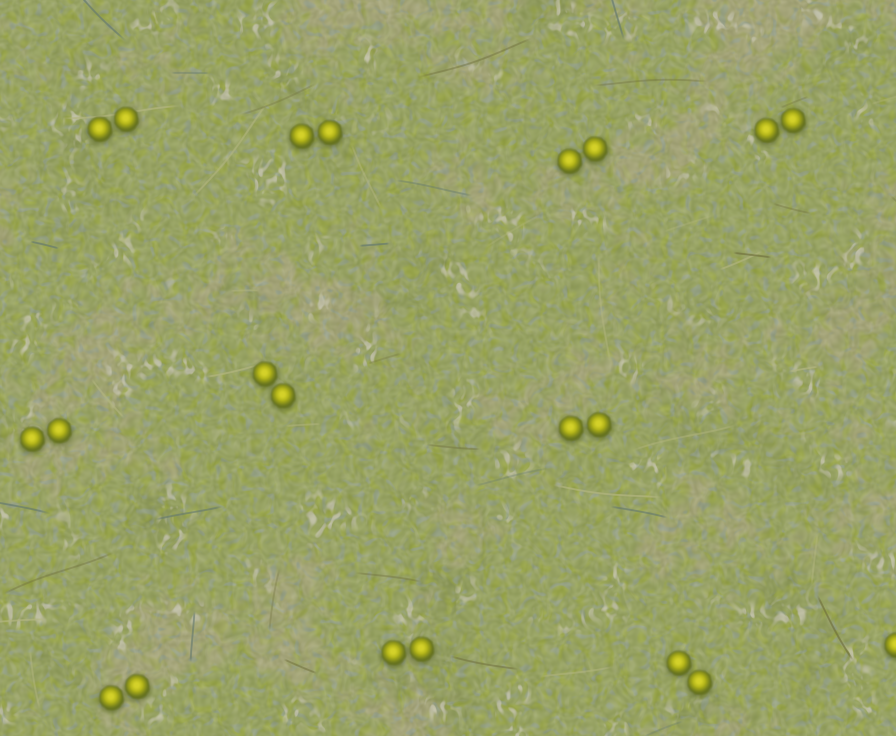
A WebGL 2 fragment shader for this texture:

```glsl
#version 300 es
precision highp float;
// Mossy meadow ground with flecks, thin straws and pairs of small yellow buds.

uniform vec2 u_resolution;
out vec4 fragColor;

vec2 hash2(vec2 p) {
    vec3 q = fract(p.xyx * vec3(0.1031, 0.1030, 0.0973));
    q += dot(q, q.yzx + 33.33);
    return fract((q.xx + q.yz) * q.zy);
}

float cornerSlope(vec2 cell, vec2 offset) {
    float angle = 6.2832 * hash2(cell + 200.0).x;
    return dot(vec2(cos(angle), sin(angle)), offset);
}

// Gradient noise, roughly -0.7 to 0.7
float noise(vec2 p) {
    vec2 i = floor(p), f = fract(p), e = vec2(1.0, 0.0);
    vec2 u = f * f * f * (f * (f * 6.0 - 15.0) + 10.0);
    float low = mix(cornerSlope(i, f), cornerSlope(i + e, f - e), u.x);
    float high = mix(cornerSlope(i + e.yx, f - e.yx), cornerSlope(i + 1.0, f - 1.0), u.x);
    return mix(low, high, u.y);
}

float fbm(vec2 p) {
    float sum = 0.0, gain = 1.0;
    for (int k = 0; k < 4; k++) {
        sum += gain * noise(p);
        p = mat2(1.6, 1.2, -1.2, 1.6) * p + 7.3;
        gain *= 0.55;
    }
    return sum;
}

vec3 ground(vec2 p) {
    vec2 warped = p + 0.008 * vec2(noise(p * 38.0), noise(p * 38.0 + 51.0));
    float broad = fbm(p * 4.5 + 3.0);
    float bare = smoothstep(0.0, 0.6, broad + 0.45 * noise(warped * 45.0));
    float shade = smoothstep(0.1, 0.75, fbm(p * 6.0 + 31.0));

    vec3 color = vec3(0.59, 0.635, 0.385);
    color = mix(color, vec3(0.53, 0.575, 0.34), 0.65 * shade);
    color = mix(color, vec3(0.66, 0.645, 0.50), 0.75 * bare);

    // Leafy, bluish and pale grains
    float leaf = smoothstep(-0.02, 0.45, noise(warped * vec2(78.0, 64.0) + 11.0));
    float blue = smoothstep(0.08, 0.48, noise(warped * vec2(85.0, 100.0) + 23.0));
    float pale = smoothstep(0.0, 0.4, noise(warped * vec2(105.0, 72.0) + 47.0));
    float cluster = smoothstep(0.16, 0.45, noise(p * 15.0 + 5.0));
    color = mix(color, vec3(0.60, 0.65, 0.27), leaf * (0.75 - 0.4 * bare));
    color = mix(color, vec3(0.57, 0.62, 0.56), 0.68 * blue);
    color = mix(color, vec3(0.76, 0.755, 0.67), pale * (0.13 + 0.72 * cluster));

    float fine = noise(warped * 135.0 + 71.0) + 0.6 * noise(p * 60.0 + 83.0);
    return color + fine * vec3(0.055, 0.052, 0.06);
}

// Thin tapered stems, mostly lying close to horizontal
vec3 addStraws(vec3 color, vec2 p, float pixel) {
    vec2 home = floor(p / 0.17);
    for (int k = 0; k < 9; k++) {
        vec2 cell = home + vec2(k % 3, k / 3) - 1.0;
        vec2 place = hash2(cell + 310.0), kind = hash2(cell + 420.0), form = hash2(cell + 530.0);
        float angle = kind.x < 0.65 ? 0.8 * (form.x - 0.4) : 6.2832 * form.x;
        vec2 along = vec2(cos(angle), sin(angle));
        vec2 d = p - (cell + place) * 0.17;
        float reach = mix(0.02, 0.085, form.y * form.y);
        float t = dot(d, along);
        float bend = 0.003 * sin(t * 28.0 + 6.0 * place.x);
        float side = abs(dot(d, vec2(-along.y, along.x)) - bend);
        float ends = 1.0 - smoothstep(reach * 0.75, reach, abs(t));
        float line = ends * (1.0 - smoothstep(0.0003, 0.0009 + pixel, side));
        vec3 tint = kind.y < 0.4 ? vec3(0.44, 0.44, 0.24)
                  : kind.y < 0.7 ? vec3(0.70, 0.71, 0.50) : vec3(0.40, 0.48, 0.43);
        color = mix(color, tint, line * mix(0.3, 0.75, place.y));
    }
    return color;
}

vec3 addBud(vec3 color, vec2 d, float pixel) {
    float r = length(d) + 0.0012 * noise(d * 150.0 + 9.0);
    float shadow = 1.0 - smoothstep(0.012, 0.024, length(d + vec2(0.0, 0.002)));
    color = mix(color, vec3(0.36, 0.41, 0.17), 0.65 * shadow);
    float glow = length(d - vec2(-0.001, 0.002));
    vec3 skin = mix(vec3(0.68, 0.69, 0.09), vec3(0.40, 0.45, 0.12), smoothstep(0.007, 0.0175, glow));
    skin = mix(skin, vec3(0.83, 0.82, 0.16), 1.0 - smoothstep(0.002, 0.0105, glow));
    return mix(color, skin, 1.0 - smoothstep(0.0155 - pixel, 0.0175 + pixel, r));
}

// One pair of touching buds in each jittered cell
vec3 addBudPairs(vec3 color, vec2 p, float pixel) {
    vec2 home = floor(p / 0.33);
    for (int k = 0; k < 9; k++) {
        vec2 cell = home + vec2(k % 3, k / 3) - 1.0;
        vec2 center = (cell + 0.5 + 0.75 * (hash2(cell + 640.0) - 0.5)) * 0.33;
        vec2 turn = hash2(cell + 750.0);
        float angle = (turn.x < 0.4 ? -0.9 : 0.3) + 0.4 * (turn.y - 0.5);
        vec2 arm = 0.0192 * vec2(cos(angle), sin(angle));
        color = addBud(color, p - center - arm, pixel);
        color = addBud(color, p - center + arm, pixel);
    }
    return color;
}

void main() {
    float pixel = 1.0 / u_resolution.y;
    vec2 p = gl_FragCoord.xy * pixel;
    vec3 color = addStraws(ground(p), p, pixel);
    fragColor = vec4(addBudPairs(color, p, pixel), 1.0);
}
```
